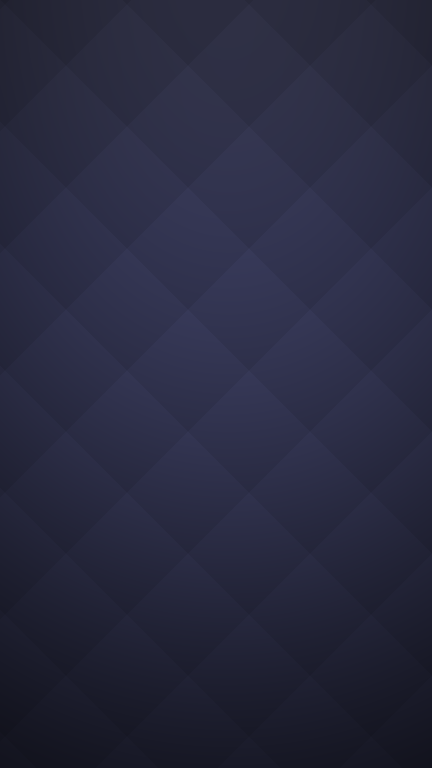
A Shadertoy shader for this background:

```glsl
// Dark navy quilt of shaded diamonds under a soft off-centre glow.

#define CELL 0.1589                    // diamond diagonal, in canvas heights
#define NODE vec2(0.0430, 0.0195)      // one diamond corner, from canvas centre
#define RELIEF 0.085                   // light top to dark bottom of a diamond
#define EDGE_SOFTNESS 0.012            // width of the seams, in cells
#define GLOW_CENTRE vec2(0.53, 0.62)   // in canvas fractions
#define GLOW_SIDE 1.0                  // falloff radius to the sides
#define GLOW_UP 0.90                   // falloff radius upward
#define GLOW_DOWN 0.70                 // falloff radius downward
#define NAVY vec3(0.200, 0.208, 0.322)
#define SLATE vec3(0.202, 0.207, 0.296)

// Rising ramp from 0 to 1 that drops back over a smooth edge.
float softSaw(float x, float width) {
    float ramp = fract(x + 0.5 * width);
    return ramp - smoothstep(1.0 - width, 1.0, ramp);
}

// Height inside the diamond: -1 at its bottom corner, 1 at its top corner.
float diamondHeight(vec2 p, float width) {
    vec2 diagonal = vec2(p.x + p.y, p.y - p.x) / CELL;
    return softSaw(diagonal.x, width) + softSaw(diagonal.y, width) - 1.0;
}

// Glow that fades faster downward than upward.
float glow(vec2 uv) {
    vec2 d = uv - GLOW_CENTRE;
    d /= vec2(GLOW_SIDE, d.y > 0.0 ? GLOW_UP : GLOW_DOWN);
    return exp(-dot(d, d));
}

void mainImage(out vec4 fragColor, in vec2 fragCoord) {
    vec2 uv = fragCoord / iResolution.xy;
    vec2 p = (fragCoord - 0.5 * iResolution.xy) / iResolution.y;

    // Seams stay at least about one pixel wide
    float seam = max(EDGE_SOFTNESS, 1.5 / (CELL * iResolution.y));
    float relief = 1.0 + RELIEF * diamondHeight(p - NODE, seam);

    // Colour turns greyer toward the top
    vec3 base = mix(NAVY, SLATE, smoothstep(0.65, 1.0, uv.y));
    fragColor = vec4(base * glow(uv) * relief, 1.0);
}
```
